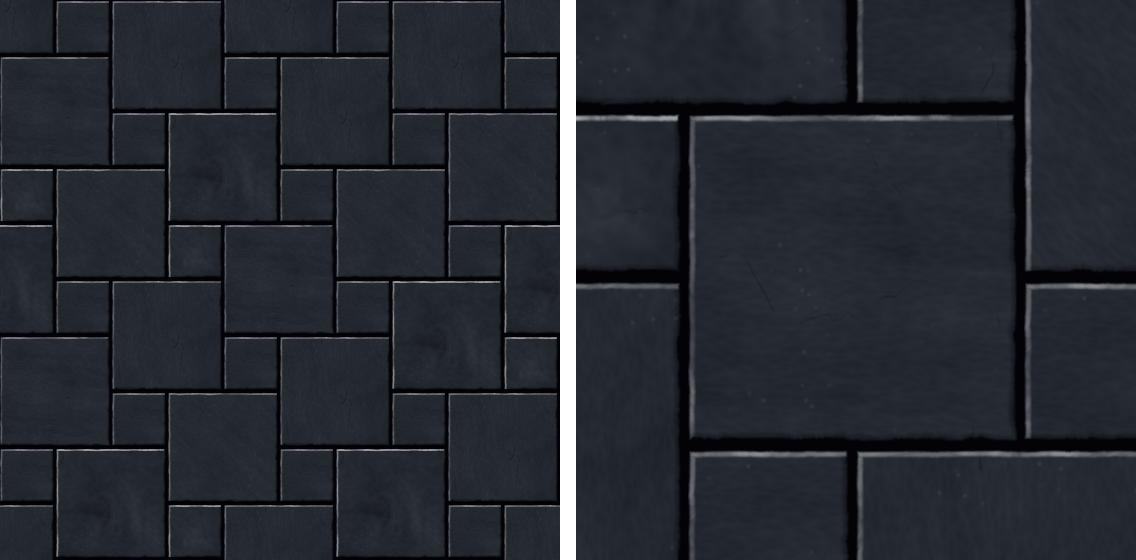
Left, the full canvas; right, a detail of the centre.
Write a three.js fragment shader that draws this texture.

```glsl
// Dark slate paving: large and small square slabs in a pinwheel layout with worn, lit edges.
varying vec2 vUv;

const float UNITS = 10.0;      // small slabs across the canvas
const float LAYOUT = 5.0;      // the layout repeats every five units
const float GAP = 0.056;       // joint on the right and lower sides
const float SOFT = 0.011;      // edge smoothing
const vec3 JOINT = vec3(0.012, 0.013, 0.028);
const vec3 SLATE_DARK = vec3(0.102, 0.115, 0.143);
const vec3 SLATE_LIGHT = vec3(0.188, 0.209, 0.241);
const vec3 RIM = vec3(0.66, 0.67, 0.69);

struct Slab { vec2 origin; float size; };

float hash(vec2 p) {
  vec3 q = fract(p.xyx * 0.1031);
  q += dot(q, q.yzx + 33.33);
  return fract((q.x + q.y) * q.z);
}

mat2 rotation(float angle) {
  float c = cos(angle), s = sin(angle);
  return mat2(c, s, -s, c);
}

// Warped, layered sines, roughly -1 to 1.
float sineLayers(vec2 p, float seed) {
  float sum = 0.0, amplitude = 0.6;
  for (int i = 0; i < 5; i++) {
    p = rotation(0.9) * p * 1.75 + seed * 7.0;
    p += 0.7 * sin(p.yx * 1.3 + seed);
    sum += amplitude * sin(p.x) * sin(p.y);
    amplitude *= 0.65;
  }
  return sum;
}

// Distances to the nearest and second nearest scattered point.
vec2 cellular(vec2 p) {
  vec2 cell = floor(p), nearest = vec2(8.0);
  for (int y = -1; y <= 1; y++) {
    for (int x = -1; x <= 1; x++) {
      vec2 id = cell + vec2(x, y);
      float d = length(id + vec2(hash(id), hash(id + 71.7)) - p);
      nearest.y = min(nearest.y, max(nearest.x, d));
      nearest.x = min(nearest.x, d);
    }
  }
  return nearest;
}

// Each unit cell belongs to a quarter of a large slab or to a small slab.
Slab findSlab(vec2 p) {
  vec2 cell = floor(p);
  float k = floor(mod(2.0 * cell.x - cell.y + 1.5, LAYOUT));
  if (abs(k - 3.0) < 0.5) return Slab(cell, 1.0);
  float corner = step(0.5, k) * step(k, 1.5);
  vec2 offset = vec2(step(0.5, k) * step(k, 2.5), step(3.5, k) + corner);
  return Slab(cell - offset, 2.0);
}

// Four stone patterns for large slabs, two for small ones.
float stoneKind(Slab slab) {
  float pick = hash(mod(slab.origin, UNITS) + 3.7);
  return slab.size > 1.5 ? floor(pick * 4.0) : 3.0 * step(0.4, pick);
}

// Stone face: streaked or cloudy, with fine grain, specks and hairline cracks.
vec3 slateFace(vec2 local, float size, float kind, float seed) {
  float cloudy = 1.0 - step(0.5, kind);
  float angle = 1.5 - 0.72 * (kind - 1.0);
  vec2 fibre = rotation(-angle) * local * vec2(1.0, mix(3.2, 1.0, cloudy));

  float streaks = sineLayers(fibre * 0.75, seed);
  float mottle = sineLayers(local * 1.4, seed + 2.3);
  float smudge = sineLayers(fibre * 3.5, seed + 5.1);
  float grain = cellular(fibre * vec2(11.0, 8.0) + seed * 90.0).x - 0.45;
  float tone = 0.47 + 0.16 * streaks + 0.10 * mottle + 0.10 * smudge + 0.26 * grain;
  tone += 0.08 * (1.0 - abs(kind - 2.0));

  vec2 toPatch = local / size - vec2(0.57, 0.6);
  float patchGlow = exp(-dot(toPatch, toPatch) * 14.0);
  tone += cloudy * patchGlow * (0.25 + 0.5 * mottle);

  float speck = 1.0 - smoothstep(0.05, 0.13, cellular(local * 7.0 + seed * 50.0).x);
  tone += 0.5 * speck * smoothstep(0.2, 0.7, mottle);

  vec2 cracks = cellular(local * 1.5 + 0.12 * mottle + seed * 30.0);
  float hairline = 1.0 - smoothstep(0.0, 0.03, cracks.y - cracks.x);
  tone -= 0.4 * hairline * smoothstep(0.3, 0.8, streaks);
  return mix(SLATE_DARK, SLATE_LIGHT, tone);
}

vec3 paving(vec2 p) {
  Slab slab = findSlab(p);
  vec2 local = p - slab.origin;
  float kind = stoneKind(slab);
  float seed = 0.11 + 0.25 * kind + 0.06 * slab.size;

  // Distances inward from the lit and shaded sides, with chipped edges.
  float chips = sineLayers(local * 6.0, seed + 1.0);
  vec2 lit = local - vec2(0.010, 0.022) - 0.005 * chips;
  vec2 shaded = slab.size - GAP - local + 0.014 * chips;
  float litEdge = min(lit.x, lit.y);
  float shadedEdge = min(shaded.x, shaded.y);
  float face = smoothstep(-SOFT, SOFT, min(litEdge, shadedEdge));

  vec3 color = slateFace(local, slab.size, kind, seed);
  color *= mix(0.65, 1.0, smoothstep(0.0, 0.045, shadedEdge));

  // Worn rim, brighter along the top and strongest on the cloudy stone.
  vec2 rim = 1.0 - smoothstep(vec2(0.018), vec2(0.042), lit);
  float wear = clamp(0.68 + 0.45 * sineLayers(local * 3.0, seed + 4.0), 0.2, 1.0);
  float strength = kind < 0.5 ? 1.0 : 0.75;
  color = mix(color, RIM, max(rim.y, 0.8 * rim.x) * wear * strength);
  return mix(JOINT, color, face);
}

void main() {
  vec2 p = vec2(vUv.x, 1.0 - vUv.y) * UNITS;  // measured down from the top
  gl_FragColor = vec4(paving(p), 1.0);
}
```
